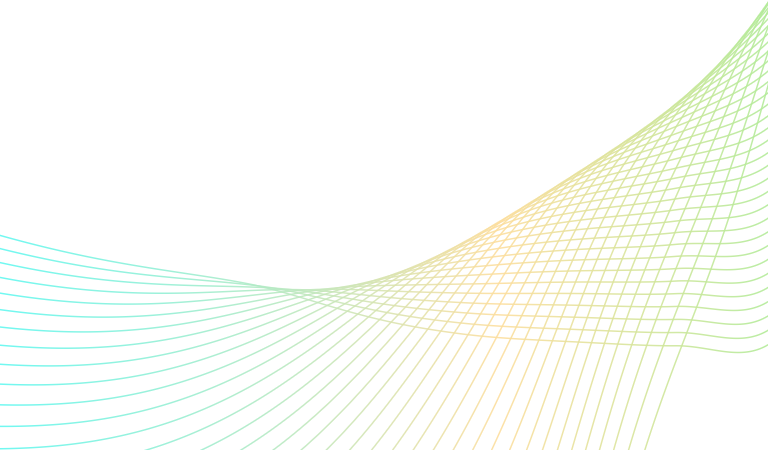
Write a Shadertoy shader that draws this background.

```glsl
// A woven fan of fine curves sweeping from cyan through amber to green on white.

// Lengths are fractions of the canvas width; heights start at the lower edge.
const int   STRANDS       = 37;
const float CANVAS_HEIGHT = 0.5885;
const float HALF_WIDTH    = 0.00098;
const float OPACITY       = 0.9;
const float FIRST_TOUCH   = 0.3255;   // where strand 0 meets the crest
const float TOUCH_STEP    = 0.02135;  // spacing of the following contacts
const vec2  VALLEY        = vec2(0.397, 0.2096);

const vec3 PAPER = vec3(1.0);
const vec3 CYAN  = vec3(0.38, 0.97, 0.94);
const vec3 AMBER = vec3(0.99, 0.87, 0.62);
const vec3 GREEN = vec3(0.70, 0.92, 0.60);
const float AMBER_X = 0.65;

// Upper envelope that every strand touches once.
float crest(float x) {
    float v = x - VALLEY.x;
    float bend = 1.27 + 0.254 * cos(7.0 * (max(v, 0.0) - 0.1)) + 0.52 * min(v, 0.0);
    return VALLEY.y + bend * v * v;
}

// Looseness of a strand before its contact: tighter towards the right.
float leftRadius(float x) {
    float swell = (x - 0.84) / 0.13;
    return 0.833 + x * (-0.957 + x * (-0.538 + x * 0.727))
         + 0.073 * exp(-swell * swell);
}

// Looseness after the contact, before it straightens with distance.
float rightRadius(float x) {
    return 0.365 + 0.052 * smoothstep(0.6, 0.88, x)
                 - 0.076 * smoothstep(0.88, 1.0, x);
}

// Drop below the crest, given the signed distance past the contact.
float sag(float d, float left, float right) {
    return d * d / (d < 0.0 ? left : right + d);
}

vec3 strandColor(float x) {
    vec3 warm = mix(CYAN, AMBER, clamp(x / AMBER_X, 0.0, 1.0));
    return mix(warm, GREEN, clamp((x - AMBER_X) / (1.0 - AMBER_X), 0.0, 1.0));
}

void mainImage(out vec4 fragColor, in vec2 fragCoord) {
    vec2 p = fragCoord / iResolution.xy * vec2(1.0, CANVAS_HEIGHT);
    float pixel = 1.0 / iResolution.x;

    // Shared profiles here and a small step to the right, for the slope
    float stepX = 0.001;
    float nextX = p.x + stepX;
    vec3 here = vec3(crest(p.x), leftRadius(p.x), rightRadius(p.x));
    vec3 next = vec3(crest(nextX), leftRadius(nextX), rightRadius(nextX));

    // Layer the strands
    float bare = 1.0;
    for (int i = 0; i < STRANDS; i++) {
        float touch = FIRST_TOUCH + TOUCH_STEP * float(i);
        float y = here.x - sag(p.x - touch, here.y, here.z);
        float nextY = next.x - sag(nextX - touch, next.y, next.z);
        float slope = (nextY - y) / stepX;
        float dist = abs(p.y - y) * inversesqrt(1.0 + slope * slope);
        float cover = clamp((HALF_WIDTH - dist) / pixel + 0.5, 0.0, 1.0);
        bare *= 1.0 - OPACITY * cover;
    }

    fragColor = vec4(mix(strandColor(p.x), PAPER, bare), 1.0);
}
```
